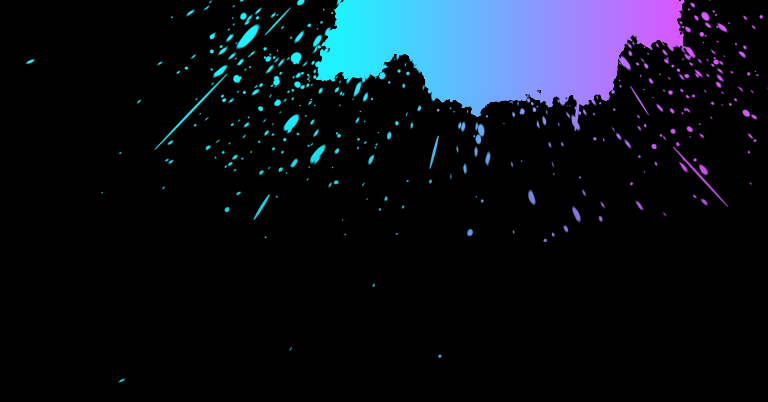
Give the GLSL for this background, as a Shadertoy shader.

```glsl
#define CYAN vec3(0.13, 0.94, 1.0)
#define VIOLET vec3(0.85, 0.34, 1.0)
#define ASPECT 1.9
#define BODY_LEFT 0.85
#define BODY_RIGHT 1.685
#define SPRAY_CENTER 1.17
#define EDGE_ROUGHNESS 0.034
#define NEAR_DENSITY 0.75
#define TAIL_DENSITY 0.085

vec2 hash2(vec2 p) {
    vec2 q = vec2(dot(p, vec2(127.1, 311.7)), dot(p, vec2(269.5, 183.3)));
    return fract(sin(q) * 43758.55);
}

float gradientNoise(vec2 p) {
    vec2 i = floor(p), f = p - i;
    vec2 u = f * f * f * (f * (f * 6.0 - 15.0) + 10.0);
    vec2 o = vec2(0.0, 1.0);
    float a = dot(hash2(i) * 2.0 - 1.0, f);
    float b = dot(hash2(i + o.yx) * 2.0 - 1.0, f - o.yx);
    float c = dot(hash2(i + o.xy) * 2.0 - 1.0, f - o.xy);
    float d = dot(hash2(i + o.yy) * 2.0 - 1.0, f - o.yy);
    return mix(mix(a, b, u.x), mix(c, d, u.x), u.y);
}

float bump(float x, float center, float width) {
    float k = (x - center) / width;
    return exp(-k * k);
}

float glow(vec2 p, vec2 center, vec2 size) {
    vec2 k = (p - center) / size;
    return exp(-dot(k, k));
}

// Flight direction of the paint: straight down at the center, fanning outward
vec2 sprayDirection(vec2 p) {
    return normalize(vec2((p.x - SPRAY_CENTER) * 1.3, -0.75));
}

// Smooth outline of the paint hanging from the top edge
float bodyDistance(vec2 p) {
    float drop = 1.0 - p.y;
    float depth = 0.19 + 0.06 * smoothstep(1.02, 1.09, p.x)
                - 0.14 * smoothstep(1.50, 1.55, p.x)
                - 0.05 * bump(p.x, 0.995, 0.045)
                + 0.03 * bump(p.x, 1.18, 0.03);
    float left = BODY_LEFT - 0.42 * drop;
    return max(drop - depth, max(left - p.x, p.x - BODY_RIGHT));
}

float raggedBody(vec2 p) {
    vec2 along = sprayDirection(p);
    vec2 q = p + 0.006 * along * gradientNoise(p * 60.0);
    float rough = gradientNoise(q * 24.0) + 0.75 * gradientNoise(q * 52.0 + 7.0)
                + 0.35 * gradientNoise(q * 105.0 + 3.0);
    return bodyDistance(p) + EDGE_ROUGHNESS * rough;
}

// Chance that a droplet lands at a point
float sprayDensity(vec2 p) {
    float near = NEAR_DENSITY * exp(-max(bodyDistance(p), 0.0) / 0.035);
    float sides = 0.36 * glow(p, vec2(0.68, 0.76), vec2(0.20, 0.20))
                + 0.42 * glow(p, vec2(1.73, 0.84), vec2(0.13, 0.22));
    float reach = length((p - vec2(SPRAY_CENTER, 1.0)) / vec2(0.95, 0.85));
    return near + sides + TAIL_DENSITY * smoothstep(0.86, 0.62, reach);
}

// One layer of stretched droplets, at most one per cell
float droplets(vec2 p, float cell, float seed) {
    vec2 home = floor(p / cell);
    float d = 1.0;
    for (int y = -1; y <= 1; y++)
    for (int x = -1; x <= 1; x++) {
        vec2 id = home + vec2(x, y);
        vec2 center = (id + hash2(id + seed)) * cell;
        vec2 pick = hash2(id + seed + 37.0);
        if (pick.x > sprayDensity(center)) continue;
        vec2 shape = hash2(id + seed + 71.0);
        vec2 axis = sprayDirection(center);
        vec2 v = p - center;
        v = vec2(dot(v, axis), dot(v, vec2(-axis.y, axis.x)));
        float stretch = 1.0 + 2.6 * shape.y * shape.y;
        float radius = cell * mix(0.06, 0.19, shape.x * shape.x);
        v.y += 0.12 * cell * gradientNoise(p * 1.6 / cell + seed);
        d = min(d, length(v / vec2(stretch, 1.0)) - radius);
    }
    return d;
}

// Thin streak tapering toward both ends
float streak(vec2 p, vec2 a, vec2 b, float width) {
    vec2 ab = b - a;
    float t = clamp(dot(p - a, ab) / dot(ab, ab), 0.0, 1.0);
    return length(p - a - ab * t) - width * (0.4 + 2.4 * t * (1.0 - t));
}

float longStreaks(vec2 p) {
    float d = streak(p, vec2(0.384, 0.629), vec2(0.560, 0.814), 0.0027);
    d = min(d, streak(p, vec2(0.629, 0.455), vec2(0.666, 0.515), 0.0038));
    d = min(d, streak(p, vec2(1.064, 0.582), vec2(1.084, 0.661), 0.0034));
    d = min(d, streak(p, vec2(1.666, 0.634), vec2(1.800, 0.487), 0.0027));
    d = min(d, streak(p, vec2(1.423, 0.676), vec2(1.432, 0.760), 0.0040));
    d = min(d, streak(p, vec2(0.656, 0.913), vec2(0.718, 0.980), 0.0022));
    return min(d, streak(p, vec2(1.560, 0.785), vec2(1.604, 0.715), 0.0020));
}

void mainImage(out vec4 fragColor, in vec2 fragCoord) {
    vec2 p = fragCoord / iResolution.xy * vec2(ASPECT, 1.0);
    float pixel = 1.0 / iResolution.y;

    // Paint coverage
    float d = min(raggedBody(p), longStreaks(p));
    d = min(d, droplets(p, 0.022, 3.0));
    d = min(d, droplets(p, 0.038, 19.0));
    d = min(d, droplets(p, 0.066, 53.0));
    float paint = smoothstep(0.75, -0.75, d / pixel);

    // Horizontal hue sweep, a little dimmer far below
    vec3 color = mix(CYAN, VIOLET, clamp((p.x - 0.85) / 0.83, 0.0, 1.0));
    color *= mix(0.86, 1.0, smoothstep(0.45, 0.8, p.y));
    fragColor = vec4(color * paint, 1.0);
}
```
